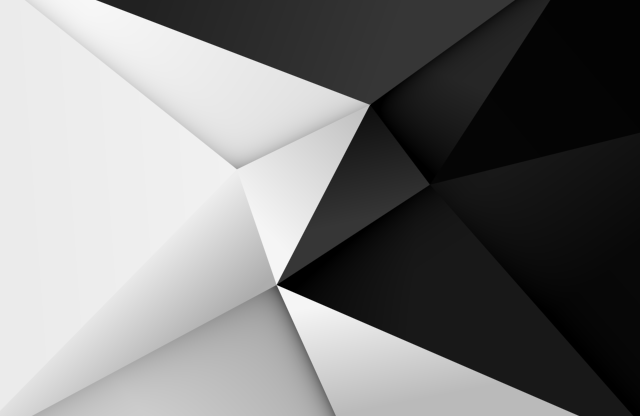
A WebGL 1 fragment shader for this background:

```glsl
precision highp float;
// Folded paper facets, white on the left and black on the right.
// Shared corners span triangles and quads; each has a linear tone ramp,
// some have soft crease shadows, and normalised weights blend the seams.

uniform vec2 u_resolution;

const float ASPECT = 1.548;      // layout width for a height of one
const float SHADOW_WIDE = 0.045;
const float SHADOW_THIN = 0.022;

// Inner corners
const vec2 PEAK  = vec2(0.895, 0.748);
const vec2 WEST  = vec2(0.573, 0.593);
const vec2 HUB   = vec2(0.669, 0.315);
const vec2 EAST  = vec2(1.040, 0.556);
// Corners on the border, left to right
const vec2 TOP_0 = vec2(-0.012, 1.0);
const vec2 TOP_1 = vec2(0.060, 1.0);
const vec2 TOP_2 = vec2(0.232, 1.0);
const vec2 TOP_3 = vec2(1.246, 1.0);
const vec2 TOP_4 = vec2(1.331, 1.0);
const vec2 TOP_5 = vec2(1.560, 1.0);
const vec2 RIGHT = vec2(1.560, 0.684);
const vec2 LOW_0 = vec2(-0.012, 0.0);
const vec2 LOW_1 = vec2(0.077, 0.0);
const vec2 LOW_2 = vec2(0.8125, 0.0);
const vec2 LOW_3 = vec2(1.401, 0.0);
const vec2 LOW_4 = vec2(1.532, 0.0);
const vec2 LOW_5 = vec2(1.560, 0.0);

// Signed distance to a line, positive on the right of a to b
float side(vec2 p, vec2 a, vec2 b) {
  vec2 d = normalize(b - a);
  return (p.x - a.x) * d.y - (p.y - a.y) * d.x;
}

// Inner distance of clockwise polygons
float tri(vec2 p, vec2 a, vec2 b, vec2 c) {
  return min(min(side(p, a, b), side(p, b, c)), side(p, c, a));
}

float quad(vec2 p, vec2 a, vec2 b, vec2 c, vec2 d) {
  return min(min(side(p, a, b), side(p, b, c)),
             min(side(p, c, d), side(p, d, a)));
}

// Tone running from one point to another
float ramp(vec2 p, vec2 a, vec2 b, float toneA, float toneB) {
  vec2 d = b - a;
  return mix(toneA, toneB, clamp(dot(p - a, d) / dot(d, d), 0.0, 1.0));
}

// Shadow fading away from an edge
float crease(vec2 p, vec2 a, vec2 b, float width) {
  return exp(-max(side(p, a, b), 0.0) / width);
}

// Adds a facet to the weighted sum: x is tone, y is weight
void addFacet(inout vec2 sum, float inner, float tone) {
  float edge = 0.75 / u_resolution.y;
  sum += vec2(max(tone, 0.0), 1.0) * smoothstep(-edge, edge, inner);
}

void main() {
  vec2 p = gl_FragCoord.xy / u_resolution * vec2(ASPECT, 1.0);
  vec2 sum = vec2(0.0);
  float tone;

  // Light facets
  tone = ramp(p, vec2(0.0, 0.55), WEST, 0.92, 0.945);
  addFacet(sum, quad(p, TOP_0, TOP_1, WEST, LOW_0), tone);

  tone = ramp(p, TOP_2, vec2(0.75, 0.68), 0.97, 0.88)
       - 0.17 * crease(p, PEAK, WEST, SHADOW_THIN)
       - 0.13 * crease(p, WEST, TOP_1, SHADOW_THIN);
  addFacet(sum, quad(p, TOP_1, TOP_2, PEAK, WEST), tone);

  tone = ramp(p, vec2(0.62, 0.47), vec2(0.88, 0.72), 0.96, 0.76);
  addFacet(sum, tri(p, WEST, PEAK, HUB), tone);

  tone = ramp(p, vec2(0.40, 0.43), vec2(0.56, 0.25), 0.93, 0.68);
  addFacet(sum, quad(p, LOW_0, WEST, HUB, LOW_1), tone);

  tone = ramp(p, vec2(0.67, 0.25), vec2(0.35, 0.0), 0.68, 0.81)
       - 0.13 * crease(p, LOW_1, HUB, SHADOW_WIDE)
       - 0.28 * crease(p, HUB, LOW_2, SHADOW_THIN);
  addFacet(sum, tri(p, LOW_1, HUB, LOW_2), tone);

  tone = ramp(p, vec2(0.75, 0.26), vec2(0.80, 0.0), 0.96, 0.73);
  addFacet(sum, tri(p, LOW_2, HUB, LOW_3), tone);

  // Dark facets
  tone = ramp(p, vec2(0.35, 1.0), vec2(0.90, 0.80), 0.13, 0.21);
  addFacet(sum, tri(p, TOP_2, TOP_3, PEAK), tone);

  tone = ramp(p, EAST, vec2(1.13, 0.80), 0.04, 0.15)
       - 0.10 * crease(p, PEAK, TOP_3, SHADOW_THIN)
       - 0.08 * crease(p, EAST, PEAK, SHADOW_WIDE);
  addFacet(sum, quad(p, PEAK, TOP_3, TOP_4, EAST), tone);

  tone = ramp(p, TOP_5, EAST, 0.010, 0.022);
  addFacet(sum, quad(p, EAST, TOP_4, TOP_5, RIGHT), tone);

  tone = ramp(p, vec2(1.20, 0.58), vec2(1.40, 0.30), 0.095, 0.03)
       - 0.04 * crease(p, LOW_4, EAST, SHADOW_WIDE);
  addFacet(sum, quad(p, EAST, RIGHT, LOW_5, LOW_4), tone);

  tone = ramp(p, HUB, vec2(1.0, 0.30), 0.03, 0.095)
       - 0.08 * crease(p, HUB, EAST, SHADOW_WIDE);
  addFacet(sum, quad(p, HUB, EAST, LOW_4, LOW_3), tone);

  tone = ramp(p, PEAK, vec2(0.95, 0.49), 0.05, 0.21);
  addFacet(sum, tri(p, HUB, PEAK, EAST), tone);

  gl_FragColor = vec4(vec3(sum.x / max(sum.y, 1e-4)), 1.0);
}
```
